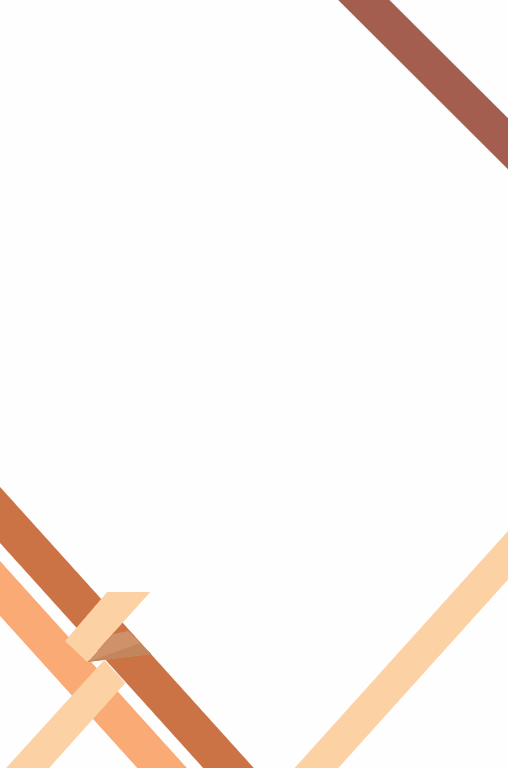
Write a WebGL 1 fragment shader that draws this background.

```glsl
precision highp float;
// Folded ribbon and diagonal stripes in warm tones at the corners of a white page.

uniform vec2 u_resolution;

// Distance to the strip between y = low + slope * x and y = high + slope * x
float strip(vec2 p, float slope, float low, float high) {
    float offset = p.y - slope * p.x;
    return (abs(offset - 0.5 * (low + high)) - 0.5 * (high - low)) / sqrt(1.0 + slope * slope);
}

// Signed distance to the line a-b, positive on its left
float edge(vec2 p, vec2 a, vec2 b) {
    return dot(p - a, normalize(vec2(a.y - b.y, b.x - a.x)));
}

// Convex quad with clockwise corners
float quad(vec2 p, vec2 a, vec2 b, vec2 c, vec2 d) {
    return max(max(edge(p, a, b), edge(p, b, c)), max(edge(p, c, d), edge(p, d, a)));
}

// Lay a shape over the colour with a one-pixel soft edge
vec3 paint(vec3 base, vec3 ink, float dist) {
    return mix(base, ink, clamp(0.5 - dist * u_resolution.y, 0.0, 1.0));
}

void main() {
    // Canvas height is 1, width is 0.66
    vec2 p = gl_FragCoord.xy / u_resolution * vec2(0.66, 1.0);

    vec3 peach = vec3(0.99, 0.82, 0.64);
    vec3 rust = vec3(0.80, 0.45, 0.27);
    vec3 color = vec3(0.996);

    // Corner stripes
    color = paint(color, vec3(0.64, 0.37, 0.31), strip(p, -1.0, 1.4395, 1.506));
    color = paint(color, peach, strip(p, 1.113, -0.4892, -0.426));
    color = paint(color, vec3(0.98, 0.67, 0.46), strip(p, -1.11, 0.198, 0.2695));
    color = paint(color, rust, strip(p, -1.11, 0.293, 0.366));

    // Shaded underside of the ribbon
    float fold = quad(p, vec2(0.1133, 0.138), vec2(0.1471, 0.1745),
                      vec2(0.1667, 0.1784), vec2(0.1966, 0.1484));
    color = paint(color, vec3(0.81, 0.57, 0.41), fold);

    // Darker wedge along the crease
    float crease = edge(p, vec2(0.1133, 0.138), vec2(0.1823, 0.1628));
    color = paint(color, vec3(0.76, 0.52, 0.36), max(fold, crease));

    // Ribbon ends
    color = paint(color, peach, quad(p, vec2(-0.0012, -0.01), vec2(0.1354, 0.1406),
                                     vec2(0.1628, 0.1107), vec2(0.0548, -0.01)));
    color = paint(color, peach, quad(p, vec2(0.1393, 0.2292), vec2(0.1953, 0.2292),
                                     vec2(0.1133, 0.138), vec2(0.0846, 0.1654)));

    gl_FragColor = vec4(color, 1.0);
}
```
